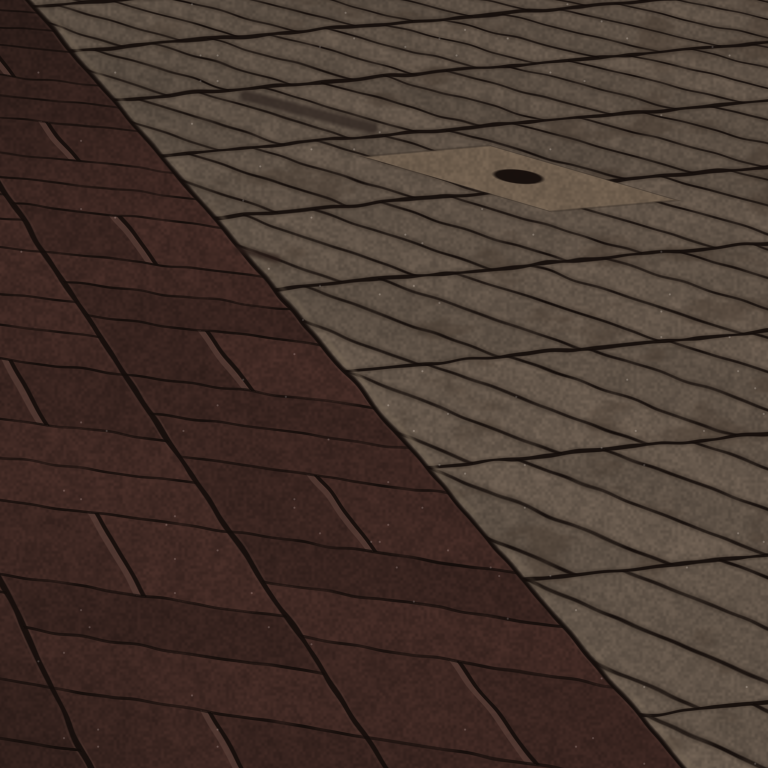
A WebGL 2 fragment shader for this texture:

```glsl
#version 300 es
precision highp float;
uniform vec2 u_resolution;
out vec4 fragColor;

const vec3 JOINT = vec3(0.075, 0.048, 0.038);
const vec3 STONE = vec3(0.37, 0.32, 0.275);
const vec3 STONE_DARK = vec3(0.27, 0.22, 0.18);
const vec3 STONE_PALE = vec3(0.47, 0.41, 0.34);
const vec3 BRICK = vec3(0.235, 0.15, 0.13);
const vec3 BRICK_DARK = vec3(0.16, 0.105, 0.09);
const vec3 BRICK_EDGE = vec3(0.35, 0.25, 0.22);

float hash(vec2 p) {
  vec3 h = fract(p.xyx * vec3(0.1031, 0.1030, 0.0973));
  h += dot(h, h.yzx + 33.33);
  return fract((h.x + h.y) * h.z);
}

float noise(vec2 p) {
  vec2 i = floor(p), f = fract(p);
  f = f * f * (3.0 - 2.0 * f);
  return mix(mix(hash(i), hash(i + vec2(1, 0)), f.x),
             mix(hash(i + vec2(0, 1)), hash(i + vec2(1, 1)), f.x), f.y);
}

float fbm(vec2 p) {
  float sum = 0.0, gain = 0.5;
  for (int i = 0; i < 4; i++) {
    sum += gain * noise(p);
    p = p * 2.03 + 17.0;
    gain *= 0.5;
  }
  return sum;
}

float stroke(float d, float halfWidth, float aa) {
  return 1.0 - smoothstep(halfWidth - aa, halfWidth + aa, d);
}

float segment(vec2 p, vec2 a, vec2 b) {
  vec2 ab = b - a;
  return length(p - a - ab * clamp(dot(p - a, ab) / dot(ab, ab), 0.0, 1.0));
}

// Rows of slanted stone pavers receding upward
vec3 pavers(vec2 q, float grain, float aa) {
  float v = q.y + (0.085 + 0.03 * q.y) * (q.x - 0.52);
  float depth = v + 1.11;
  float k = 17.714 - 20.18 / depth;
  float row = floor(k), f = fract(k);
  float pitch = depth * 0.0663;
  float phase = mix(0.74, 0.34, step(4.5, row));
  float cross = (q.x - 0.52) / pitch - 2.5 * f - phase;
  float rowDist = min(f, 1.0 - f) * depth * depth / 20.18;
  float crossDist = abs(fract(cross + 0.5) - 0.5) * pitch * 0.37;

  float tone = hash(vec2(floor(cross) + 40.0, row + 7.0));
  vec3 col = STONE * (0.91 + 0.12 * tone + 0.07 * smoothstep(0.1, 0.7, q.y));
  col *= 0.82 + 0.36 * grain;
  col = mix(col, STONE_DARK, 0.45 * smoothstep(0.55, 0.75, fbm(q * vec2(14, 30))));
  float wear = noise(q * 45.0);
  col = mix(col, STONE_DARK * 0.8, 0.4 * stroke(min(rowDist, crossDist), 0.004, 0.003));
  col = mix(col, JOINT, (0.6 + 0.4 * wear) * stroke(crossDist, 0.0012 + 0.0006 * q.y, aa));
  return mix(col, JOINT, 0.92 * stroke(rowDist, 0.0014 + 0.0016 * wear, aa));
}

// Basket weave: columns alternate split blocks and pairs of long bricks
vec3 bricks(vec2 q, float u, float width, float grain, float aa) {
  float column = floor(u), across = fract(u);
  float w = q.y - (0.1 + 0.09 * q.y) * (u - 1.5) * width;
  float depth = w + 1.0456;
  float m = 10.85 - 13.06 / depth - 0.45 * (1.0 - mod(column, 2.0));
  float f = fract(m);
  float scale = depth * depth / 13.06;
  float isSplit = step(f, 0.45);
  float lineDist = min(min(f, 1.0 - f), min(abs(f - 0.45), abs(f - 0.72))) * scale;
  float columnDist = min(across, 1.0 - across) * width * 0.83;
  float splitSide = (across - 0.5) * width * 0.83;
  float wear = noise(q * 38.0);

  float part = isSplit > 0.5 ? step(0.5, across) : 2.0 + step(0.72, f);
  float tone = hash(vec2(column * 4.0 + part + 30.0, floor(m) + 20.0));
  vec3 col = mix(BRICK_DARK, BRICK, smoothstep(-0.05, 0.35, q.y + 0.3 * q.x));
  col = mix(col, BRICK_DARK, 0.5 * smoothstep(0.35, 0.0, q.x) * smoothstep(0.75, 1.0, q.y));
  col *= (0.9 + 0.18 * tone) * (0.78 + 0.44 * grain);

  // Worn rims beside the joints, then the joints themselves
  float rim = stroke(abs(splitSide + 0.002), 0.004, aa) * isSplit;
  rim = max(rim, 0.5 * wear * stroke(abs(columnDist - 0.004), 0.002, aa));
  col = mix(col, BRICK_EDGE, 0.65 * rim);
  float split = isSplit * stroke(abs(splitSide - 0.004), 0.0025, aa);
  col = mix(col, JOINT, (0.5 + 0.5 * wear) * stroke(lineDist, 0.0012 + 0.0012 * q.y, aa));
  return mix(col, JOINT, 0.9 * max(split, stroke(columnDist, 0.0025 + 0.0015 * wear, aa)));
}

// Pale skewed cover with a dark slot
vec3 cover(vec3 col, vec2 q, float grain, float aa) {
  vec2 local = inverse(mat2(0.1628, -0.0143, 0.2409, 0.0703)) * (q - vec2(0.677, 0.2324));
  float d = (max(abs(local.x), abs(local.y)) - 0.5) * 0.06;
  col = mix(col, STONE_DARK * 0.7, 0.5 * stroke(abs(d), 0.001, aa));
  col = mix(col, vec3(0.43, 0.365, 0.30) * (0.86 + 0.28 * grain), stroke(d, 0.0, aa));
  vec2 hole = q - vec2(0.675, 0.23);
  hole.y -= 0.1 * hole.x;
  float slot = (length(hole / vec2(0.032, 0.009)) - 1.0) * 0.009;
  return mix(col, JOINT, 0.95 * stroke(slot, 0.0, aa));
}

void main() {
  vec2 uv = gl_FragCoord.xy / u_resolution;
  vec2 q = vec2(uv.x, 1.0 - uv.y);
  float aa = max(0.8 / u_resolution.y, 0.0011);
  float grain = 0.5 * fbm(q * 60.0) + 0.5 * noise(q * 260.0);
  vec2 wobble = 0.004 * (vec2(noise(q * 28.0), noise(q * 28.0 + 50.0)) - 0.5);
  vec2 ground = q + wobble;

  // Stone side with a dark board and the cover
  vec3 stone = pavers(ground, grain, aa);
  float board = segment(q, vec2(0.32, 0.125), vec2(0.485, 0.167));
  stone = mix(stone, vec3(0.19, 0.15, 0.13), 0.75 * stroke(board, 0.007, 0.004));
  stone = cover(stone, q, grain, aa);

  // Brick side and the seam between both
  float d = ground.y - 1.0;
  float width = 0.387 + 0.19 * d;
  float u = (ground.x - 0.117 - 0.475 * d) / width;
  float seam = (u - 2.0) * width * 0.76;
  float sand = stroke(abs(seam - 0.008), 0.003, 0.003) * noise(q * 32.0);
  stone = mix(stone, STONE_PALE, 0.6 * sand);
  vec3 col = mix(bricks(ground, u, width, grain, aa), stone, smoothstep(-aa, aa, seam));
  col = mix(col, JOINT, 0.85 * stroke(abs(seam), 0.0025, 0.002));
  float soil = segment(q, vec2(0.31, 0.325), vec2(0.36, 0.337));
  col = mix(col, BRICK_DARK, 0.7 * stroke(soil, 0.004, 0.005));

  // Scattered light specks
  vec2 cell = floor(q * 90.0);
  float speck = length(fract(q * 90.0) - 0.5) / 90.0;
  col += 0.16 * step(0.985, hash(cell + 9.0)) * stroke(speck, 0.0012, aa);
  fragColor = vec4(col, 1.0);
}
```
